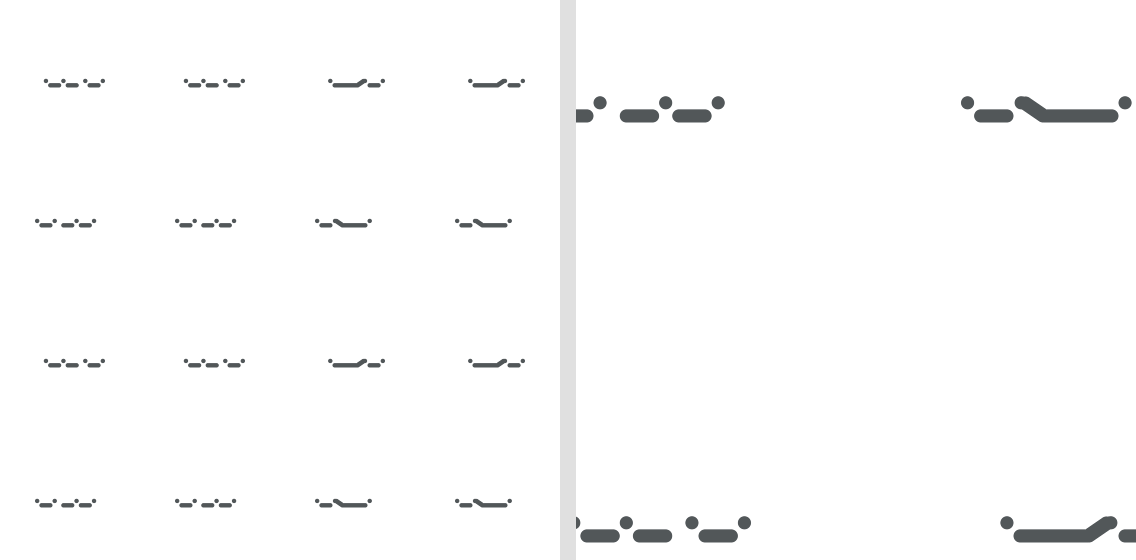
Left, the full canvas; right, a detail of the centre.
Write a Shadertoy shader that draws this pattern.

```glsl
// Sparse grid of small grey dot-and-dash marks on white, mirrored on alternate rows.

// Distance to a straight stroke with round ends
float strokeDistance(vec2 p, vec2 a, vec2 b, float radius) {
    vec2 pa = p - a, ba = b - a;
    return length(pa - ba * clamp(dot(pa, ba) / dot(ba, ba), 0.0, 1.0)) - radius;
}

// Level dash whose outer ends lie at the given x positions
float dashDistance(vec2 p, float left, float right) {
    return strokeDistance(p, vec2(left + 3.0, 75.0), vec2(right - 3.0, 75.0), 3.0);
}

float dotDistance(vec2 p, float x) {
    return length(p - vec2(x, 81.0)) - 3.0;
}

// Three dashes framed by four dots, with a wider gap after the second dash
float brokenMark(vec2 p) {
    float d = dotDistance(p, 63.0);
    for (int i = 0; i < 3; i++) {
        float left = 66.0 + 24.0 * float(i) + (i == 2 ? 6.0 : 0.0);
        d = min(d, dashDistance(p, left, left + 18.0));
    }
    for (int i = 0; i < 3; i++) {
        d = min(d, dotDistance(p, 87.0 + 30.0 * float(min(i, 1)) + 24.0 * float(max(i - 1, 0))));
    }
    return d;
}

// Long dash that bends up at its end, then a short dash, with a dot at each side
float joinedMark(vec2 p) {
    float d = min(dotDistance(p, 69.0), dotDistance(p, 141.0));
    d = min(d, dashDistance(p, 72.0, 109.0));
    d = min(d, strokeDistance(p, vec2(106.5, 75.2), vec2(114.5, 80.7), 3.2));
    d = min(d, strokeDistance(p, vec2(114.5, 80.8), vec2(116.5, 81.0), 3.0));
    return min(d, dashDistance(p, 120.0, 138.0));
}

void mainImage(out vec4 fragColor, in vec2 fragCoord) {
    // Four by four cells, each 192 units wide
    vec2 grid = fragCoord / iResolution.xy * 4.0;
    vec2 cell = floor(grid);
    vec2 p = fract(grid) * 192.0;

    // Even rows, counted from the bottom, face the other way
    if (mod(cell.y, 2.0) < 0.5) p.x = 192.0 - p.x;

    // Broken marks fill the left half, joined marks the right
    float d = cell.x < 2.0 ? brokenMark(p) : joinedMark(p);

    float pixel = 768.0 / min(iResolution.x, iResolution.y);
    float ink = 1.0 - smoothstep(-0.6 * pixel, 0.6 * pixel, d);
    fragColor = vec4(mix(vec3(1.0), vec3(0.32, 0.34, 0.35), ink), 1.0);
}
```
